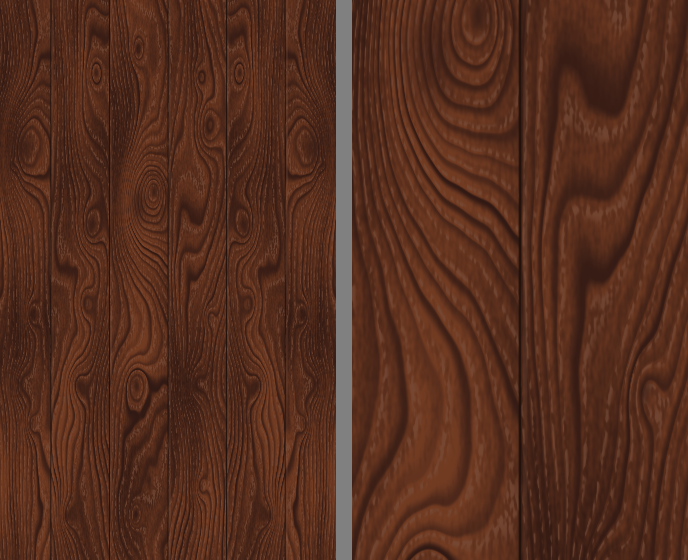
Left: the whole. Right: its middle third, enlarged.
Write a WebGL 1 fragment shader that draws this texture.

```glsl
precision highp float;

uniform vec2 u_resolution;

const float BOARD_WIDTH = 0.1743;
const float RINGS = 8.0;
const int KNOTS = 5;

const vec3 UMBER = vec3(0.265, 0.135, 0.088);
const vec3 CHESTNUT = vec3(0.415, 0.215, 0.125);
const vec3 LATEWOOD = vec3(0.195, 0.10, 0.078);
const vec3 PALE_PORE = vec3(0.47, 0.315, 0.245);
const vec3 SEAM = vec3(0.11, 0.06, 0.045);

float hash(vec2 p) {
  vec3 q = fract(p.xyx * 0.1031);
  q += dot(q, q.yzx + 33.33);
  return fract((q.x + q.y) * q.z);
}

vec2 gradientAt(vec2 cell) {
  float angle = 6.2832 * hash(cell);
  return vec2(cos(angle), sin(angle));
}

float gradientNoise(vec2 p) {
  vec2 i = floor(p);
  vec2 f = p - i;
  vec2 w = f * f * f * (f * (f * 6.0 - 15.0) + 10.0);
  vec2 e = vec2(1.0, 0.0);
  float a = dot(gradientAt(i), f);
  float b = dot(gradientAt(i + e.xy), f - e.xy);
  float c = dot(gradientAt(i + e.yx), f - e.yx);
  float d = dot(gradientAt(i + e.xx), f - e.xx);
  return mix(mix(a, b, w.x), mix(c, d, w.x), w.y);
}

// Centre (xy) and radius (z) of the large knot on each board
vec3 mainKnot(float board) {
  if (board < 0.5) return vec3(0.0, 7.06, 0.40);
  if (board < 1.5) return vec3(0.17, 5.69, 0.22);
  if (board < 2.5) return vec3(0.0, 6.06, 0.42);
  return vec3(0.17, 7.37, 0.22);
}

vec3 knotAt(float board, float index) {
  if (index < 0.5) return mainKnot(board);
  if (index < 1.5) return vec3(-0.04, 3.0, 0.18);
  vec2 key = vec2(board * 7.0 + 3.0, index * 5.0 + 1.0);
  float x = 0.7 * (hash(key) - 0.5);
  float y = (index - 2.0 + hash(key + 11.0)) * 3.2;
  return vec3(x, y, 0.07 + 0.09 * hash(key + 23.0));
}

// x: growth height whose contours are rings, y: darkness of knot cores
vec2 growthField(vec2 p, float board) {
  vec2 q = p + board * vec2(19.3, 37.7);
  float height = 1.25 * p.x;
  height += 1.1 * gradientNoise(q * vec2(0.9, 0.26));
  height += 0.22 * gradientNoise(q * vec2(2.2, 0.6) + 40.0);
  height += 0.035 * gradientNoise(q * vec2(7.0, 2.4) + 80.0);
  float core = 0.0;
  for (int i = 0; i < KNOTS; i++) {
    vec3 knot = knotAt(board, float(i));
    vec2 d = (p - knot.xy) / (knot.z * vec2(1.0, 2.1));
    float r2 = dot(d, d);
    height += 2.5 * knot.z * exp(-r2);
    core += exp(-9.0 * r2);
  }
  return vec2(height, core);
}

vec3 woodColor(vec2 p, float board, float pixel) {
  vec2 q = p + board * vec2(23.1, 41.9);
  vec2 field = growthField(p, board);
  float dx = growthField(p + vec2(pixel, 0.0), board).x - field.x;
  float dy = growthField(p + vec2(0.0, pixel), board).x - field.x;
  float sharpness = 1.0 - smoothstep(0.25, 0.65, RINGS * length(vec2(dx, dy)));
  float phase = field.x * RINGS;

  // Broad tone, then fibres that follow the grain and short upright grit
  float fibre = gradientNoise(vec2(phase * 2.6, q.y * 1.6)) * sharpness;
  float grit = gradientNoise(q * vec2(40.0, 9.0) + 60.0);
  float speck = gradientNoise(q * vec2(56.0, 22.0) + 90.0);
  float tone = 0.56 + 1.15 * gradientNoise(q * vec2(1.2, 0.4) + 9.0);
  tone += 0.7 * gradientNoise(vec2(phase * 0.3, q.y * 0.35));
  tone += 0.4 * fibre + 0.4 * grit + 0.3 * speck - (board > 1.5 ? 0.1 : 0.0);
  vec3 color = mix(UMBER, CHESTNUT, clamp(tone, -0.35, 1.2));

  // Growth rings: thin dark latewood beside broken pale pores
  float s = fract(phase);
  float late = smoothstep(0.4, 0.82, s) * (1.0 - smoothstep(0.86, 1.0, s));
  float strength = 0.58 + 0.9 * gradientNoise(vec2(phase * 0.7, q.y * 0.4));
  strength = clamp(strength, 0.1, 1.0);
  color = mix(color, LATEWOOD, late * strength * mix(0.3, 1.0, sharpness));
  float pore = smoothstep(0.0, 0.1, s) * (1.0 - smoothstep(0.14, 0.34, s));
  float broken = smoothstep(-0.2, 0.25, grit + 0.7 * speck);
  color = mix(color, PALE_PORE, 0.55 * pore * broken * sharpness);

  return mix(color, LATEWOOD, 0.55 * min(field.y, 1.0));
}

void main() {
  vec2 uv = gl_FragCoord.xy / u_resolution.x;
  float pixel = 1.0 / (u_resolution.x * BOARD_WIDTH);
  float across = (uv.x - 0.5) / BOARD_WIDTH + 3.0;
  float board = floor(across);
  float x = across - board - 0.5;

  // The two outer boards on the right mirror those on the left
  bool mirrored = board > 3.5;
  float kind = mirrored ? 5.0 - board : board;
  vec2 p = vec2(mirrored ? -x : x, uv.y / BOARD_WIDTH);
  vec3 color = woodColor(p, kind, pixel);

  // Worn pale bevel and narrow dark seam
  float bevel = 1.0 - smoothstep(0.008, 0.01 + pixel, abs(x + 0.47));
  float wear = 0.6 + gradientNoise(vec2(board * 5.3, p.y * 1.7));
  color = mix(color, PALE_PORE, 0.4 * bevel * clamp(wear, 0.0, 1.0));
  float edge = 0.5 - abs(x);
  float seam = 1.0 - smoothstep(0.008 - 0.5 * pixel, 0.008 + 0.5 * pixel, edge);
  gl_FragColor = vec4(mix(color, SEAM, 0.85 * seam), 1.0);
}
```
